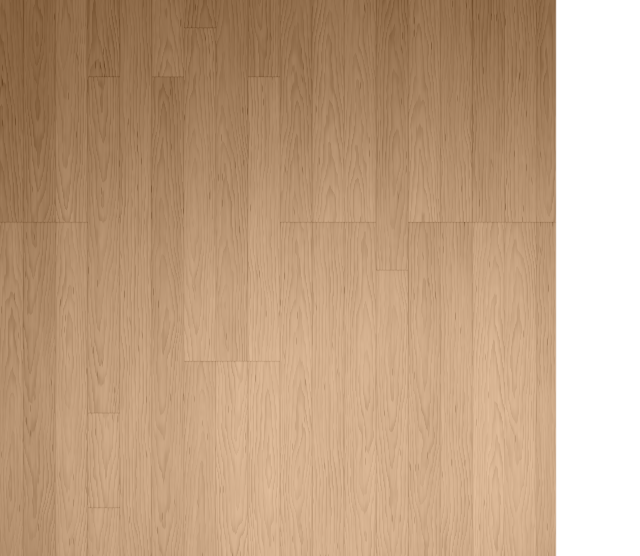
This texture is drawn by a Shadertoy shader. Its source:

```glsl
// Strip-wood floor: vertical planks with staggered end joints on a square panel,
// lit from the lower right and followed by a blank white margin.
// Grain is the contour lines of a warped elliptical field, one field per plank.

const float STRIP_WIDTH = 0.0577;
const float FIRST_SEAM = 0.042;
const float PANEL_WIDTH = 1.0;
const vec3 MARGIN_COLOR = vec3(1.0);

float hash(vec2 p) {
    vec3 q = fract(vec3(p.xyx) * 0.1031);
    q += dot(q, q.yzx + 33.33);
    return fract((q.x + q.y) * q.z);
}

float noise(vec2 p) {
    vec2 cell = floor(p), f = fract(p);
    f = f * f * (3.0 - 2.0 * f);
    float low = mix(hash(cell), hash(cell + vec2(1, 0)), f.x);
    float high = mix(hash(cell + vec2(0, 1)), hash(cell + vec2(1, 1)), f.x);
    return mix(low, high, f.y);
}

float fbm(vec2 p) {
    float sum = 0.0, gain = 0.5;
    for (int i = 0; i < 3; i++) {
        sum += gain * noise(p);
        p = p * 2.03 + 17.0;
        gain *= 0.5;
    }
    return sum;
}

// Soft line of the given half width around distance zero
float softLine(float dist, float halfWidth, float pixel) {
    return 1.0 - smoothstep(halfWidth - pixel, halfWidth + pixel, abs(dist));
}

// Heights of the end joints in one strip; boards are three strips wide.
// Values outside 0..1 mean that there is no joint.
vec3 endJoints(float strip) {
    float board = floor(strip / 3.0);
    float inner = mod(strip, 3.0);
    bool staggered = board == 1.0 || board == 2.0;
    if (!staggered) return vec3(-1.0, strip == 12.0 ? 0.514 : 0.60, 2.0);
    float upper = inner == 1.0 ? 2.0 : (strip == 6.0 ? 0.95 : 0.862);
    if (board == 2.0) return vec3(-1.0, 0.35, upper);
    return strip == 3.0 ? vec3(0.087, 0.257, upper) : vec3(-1.0, -1.0, upper);
}

// Ring contours: closed eyes that open into pointed arches away from the eye
float ringGrain(float u, float y, vec2 id) {
    float seed = hash(id + 3.7) * 90.0;
    float eye = hash(id + 8.1) * 1.1 - 0.05;
    float lean = (hash(id + 5.3) - 0.5) * 0.9;
    u += lean + 0.35 * (noise(vec2(seed, y * 9.0)) - 0.5);
    float arch = length(vec2(0.6 * u, 5.0 * (y - eye))) + 1.3 * pow(abs(u), 1.4);
    float straight = 1.8 * u + 0.6 * y;
    float field = mix(arch, straight, step(0.68, hash(id + 1.9)));
    field += 0.75 * fbm(vec2(u * 1.6 + seed, y * 14.0));
    field += 0.09 * noise(vec2(u * 9.0 + seed, y * 60.0));
    float phase = fract(field * 2.6);
    float line = smoothstep(0.1, 0.86, phase) * (1.0 - smoothstep(0.86, 1.0, phase));
    float fade = 0.25 + 0.9 * noise(vec2(u * 1.5 + seed, y * 8.0 + 40.0));
    return line * line * fade;
}

// Sparse short dark pores, one candidate in each cell
float pores(vec2 p) {
    vec2 grid = p * vec2(130.0, 42.0);
    vec2 cell = floor(grid), f = fract(grid) - 0.5;
    float present = step(0.955, hash(cell + 71.0));
    f.x += 0.35 * (hash(cell + 19.0) - 0.5) + 0.2 * f.y;
    float shape = 1.0 - smoothstep(0.4, 1.0, length(f / vec2(0.16, 0.42)));
    return present * shape;
}

// Broad light falling off towards the upper corners
float lighting(vec2 p) {
    float dist = length((p - vec2(0.68, 0.18)) * vec2(0.75, 1.0));
    return 0.835 - 0.30 * smoothstep(0.1, 1.0, dist);
}

vec3 woodFloor(vec2 p, float pixel) {
    // Plank layout
    float across = (p.x - FIRST_SEAM) / STRIP_WIDTH + 1.0;
    float strip = floor(across);
    float u = fract(across) * 2.0 - 1.0;
    vec3 joints = endJoints(strip);
    vec2 id = vec2(strip, dot(step(joints, vec3(p.y)), vec3(1.0)));

    // Plank tone and grain
    float tone = lighting(p) + 0.045 * (hash(id + 12.4) - 0.5);
    float seed = hash(id) * 50.0;
    tone += 0.035 * (fbm(vec2(u * 2.0 + seed, p.y * 7.0)) - 0.44);
    tone += 0.030 * (noise(vec2(p.x * 330.0, p.y * 14.0 + seed)) - 0.5);
    tone += 0.018 * (noise(vec2(p.x * 430.0, p.y * 90.0 + seed)) - 0.5);
    tone -= 0.062 * ringGrain(u, p.y, id) - 0.012;
    tone -= 0.085 * pores(p + seed);

    // Seams between strips and at plank ends
    float sideDist = (1.0 - abs(u)) * 0.5 * STRIP_WIDTH;
    float seamDepth = 0.035 + 0.05 * hash(vec2(floor(across + 0.5), 6.0));
    tone -= seamDepth * softLine(sideDist, 0.0008, pixel);
    vec3 gaps = abs(joints - p.y);
    tone -= 0.075 * softLine(min(gaps.x, min(gaps.y, gaps.z)), 0.0008, pixel);

    return vec3(tone, tone - 0.14, tone - 0.273);
}

void mainImage(out vec4 fragColor, in vec2 fragCoord) {
    float pixel = 1.0 / iResolution.y;
    vec2 p = fragCoord * pixel;
    float margin = smoothstep(-pixel, pixel, p.x - PANEL_WIDTH);
    fragColor = vec4(mix(woodFloor(p, pixel), MARGIN_COLOR, margin), 1.0);
}
```
